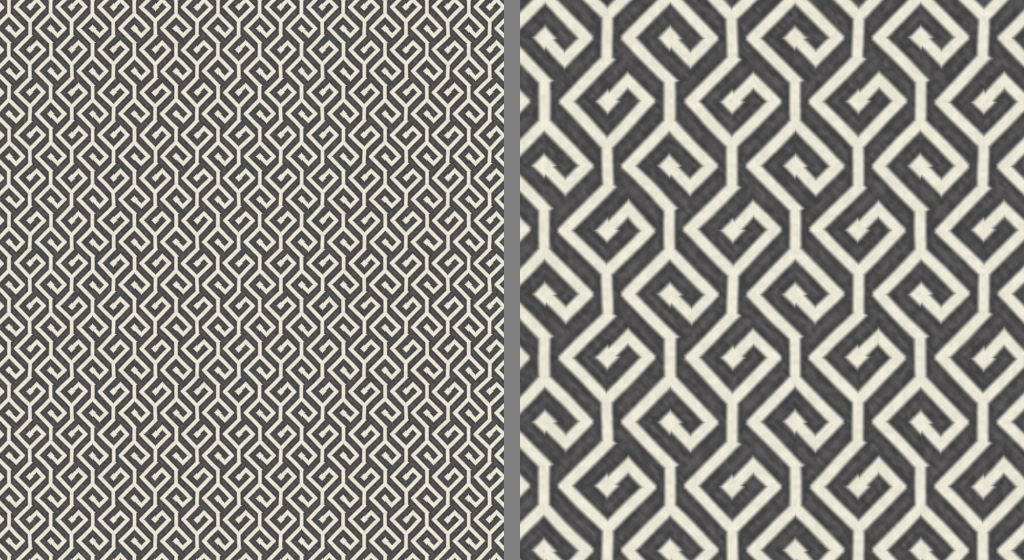
Left: the whole. Right: its middle third, enlarged.
Reproduce this pattern procedurally as a Shadertoy shader.

```glsl
// Woven Greek-key lattice: cream diamond spirals joined by upright bars on charcoal.
#define REPEATS vec2(12.06, 13.11)   // repeats across and down
#define PHASE vec2(0.715, 0.945)     // centre of the first spiral, in repeats
#define RADIUS 0.333                 // spiral centre to corner
#define LINE_HALF 0.046              // half width of a diagonal line
#define BAR_HALF 0.044               // half width of an upright bar
#define EYE_HALF 0.064               // half width of the spiral's eye
#define SOFT 0.021                   // edge softness
#define THREADS vec2(330.0, 366.0)   // weave threads across and down
#define CREAM vec3(0.925, 0.912, 0.845)
#define CHARCOAL vec3(0.262, 0.260, 0.264)
#define WORN vec3(0.372, 0.362, 0.362)

const float ROOT2 = 1.41421356;

float hash(vec2 p) {
    vec3 q = fract(p.xyx * 0.1031);
    q += dot(q, q.yzx + 33.33);
    return fract((q.x + q.y) * q.z);
}

float noise(vec2 p) {
    vec2 i = floor(p), f = fract(p);
    f = f * f * (3.0 - 2.0 * f);
    return mix(mix(hash(i), hash(i + vec2(1, 0)), f.x),
               mix(hash(i + vec2(0, 1)), hash(i + vec2(1, 1)), f.x), f.y);
}

// Square-capped distance to an axis-aligned segment; lo and hi are its ends.
float stroke(vec2 p, vec2 lo, vec2 hi) {
    vec2 d = abs(p - clamp(p, lo, hi));
    return max(d.x, d.y);
}

// Signed distance to one spiral and its bars, centred in a unit cell.
float spiral(vec2 p) {
    float R = RADIUS;
    vec2 r = vec2(p.x + p.y, p.y - p.x);               // turned by 45 degrees
    float path = stroke(r, vec2(-R, R), vec2(R, R));    // top to left corner
    path = min(path, stroke(r, vec2(-R), vec2(-R, R))); // left to bottom
    path = min(path, stroke(r, vec2(-R), vec2(R, -R))); // bottom to right
    path = min(path, stroke(r, vec2(R, -R), vec2(R, 0))); // open fourth side
    path = min(path, stroke(r, vec2(0), vec2(R, 0)));   // tail to the eye
    float d = path / ROOT2 - LINE_HALF;
    d = max(d, abs(p.x) - R - 0.052);                  // blunt side corners
    d = min(d, max(abs(r.x), abs(r.y)) / ROOT2 - EYE_HALF);
    float bar = max(abs(p.x) - BAR_HALF, R - abs(p.y));
    return min(d, bar);
}

// Alternate columns are offset by half a repeat and flipped.
float lattice(vec2 p) {
    vec2 a = fract(p + 0.5) - 0.5;
    vec2 b = fract(p) - 0.5;
    return min(spiral(a), spiral(vec2(b.x, -b.y)));
}

void mainImage(out vec4 fragColor, in vec2 fragCoord) {
    vec2 uv = fragCoord / iResolution.xy;
    vec2 p = uv * REPEATS - PHASE;

    // Slight unevenness of the weave
    p += 0.016 * (vec2(noise(p * 3.0 + 40.0), noise(p * 3.0 + 90.0)) - 0.5);
    float d = lattice(p);

    // Thread grain, with paler wear towards the middle of the dark bands
    vec2 thread = uv * THREADS;
    float grain = noise(thread);
    float twill = noise(vec2(thread.x + thread.y, (thread.x - thread.y) * 0.35));
    float wear = smoothstep(0.025, 0.07, d) * 0.45 + (grain + twill - 1.0) * 0.55 + 0.2;
    vec3 ground = mix(CHARCOAL, WORN, clamp(wear, 0.0, 1.0));
    vec3 yarn = CREAM * (1.0 + 0.06 * (grain - 0.6));

    float edge = max(SOFT, 0.7 * REPEATS.y / iResolution.y);
    float cover = 1.0 - smoothstep(-edge, edge, d);
    fragColor = vec4(mix(ground, yarn, cover), 1.0);
}
```
